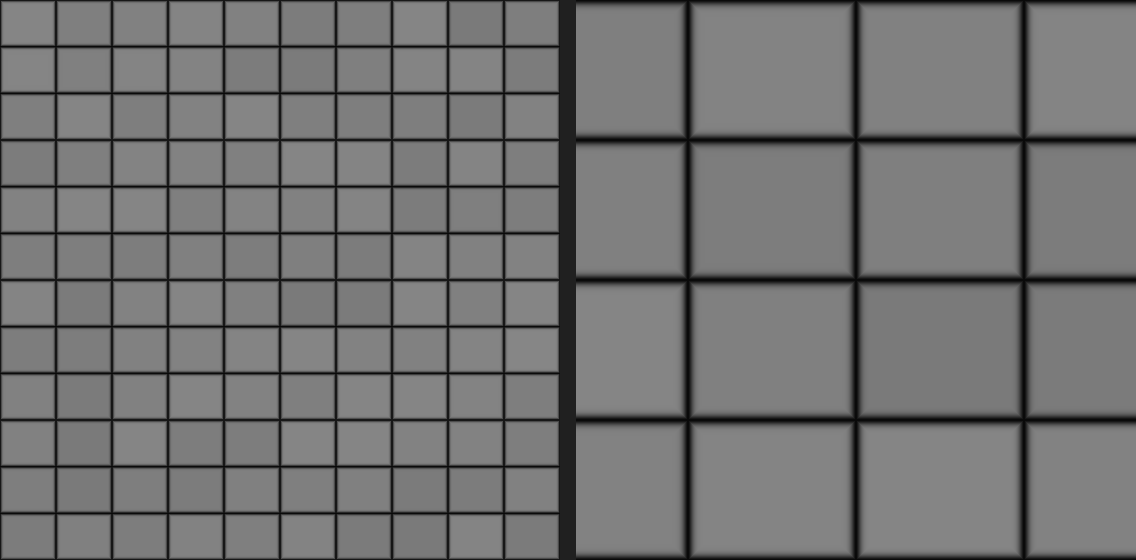
Left: the whole. Right: its middle third, enlarged.
Reproduce this pattern procedurally as a Shadertoy shader.

```glsl
// Grid of plain grey tiles split by thin, soft-edged black joints.
// Each cell takes a hashed grey; the distance to its nearest side
// drives a bell-shaped falloff that darkens the joint.

#define TILES vec2(10.0, 12.0)   // repeats across and down
#define JOINT_REACH 0.0030       // falloff distance of the joint, canvas units
#define JOINT_POWER 1.65         // steepness of the joint falloff
#define JOINT_GREY 0.03          // darkest value at the joint centre
#define TILE_GREY 0.502          // mean tile value
#define TILE_SPREAD 0.046        // full range of tile values

float hash(vec2 p) {
    return fract(sin(dot(p, vec2(127.1, 311.7))) * 43758.5453);
}

// Distance in canvas units from a point in a cell to its nearest side
float sideDistance(vec2 local) {
    vec2 toSide = (0.5 - abs(local - 0.5)) / TILES;
    return min(toSide.x, toSide.y);
}

// 0 at the joint centre, rising to 1 on the tile face
float faceMask(float dist, float pixel) {
    float reach = max(JOINT_REACH, 0.75 * pixel);
    return 1.0 - exp(-pow(max(dist, 0.0) / reach, JOINT_POWER));
}

void mainImage(out vec4 fragColor, in vec2 fragCoord) {
    vec2 uv = fragCoord / iResolution.xy;
    float pixel = 1.0 / min(iResolution.x, iResolution.y);

    // Cell index wraps at the canvas edges
    vec2 grid = uv * TILES;
    vec2 cell = mod(floor(grid), TILES);

    // Flat tile tone, slightly different per cell
    float tileGrey = TILE_GREY + TILE_SPREAD * (hash(cell + 3.0) - 0.5);

    // Soft dark joints
    float face = faceMask(sideDistance(fract(grid)), pixel);
    fragColor = vec4(vec3(mix(JOINT_GREY, tileGrey, face)), 1.0);
}
```
